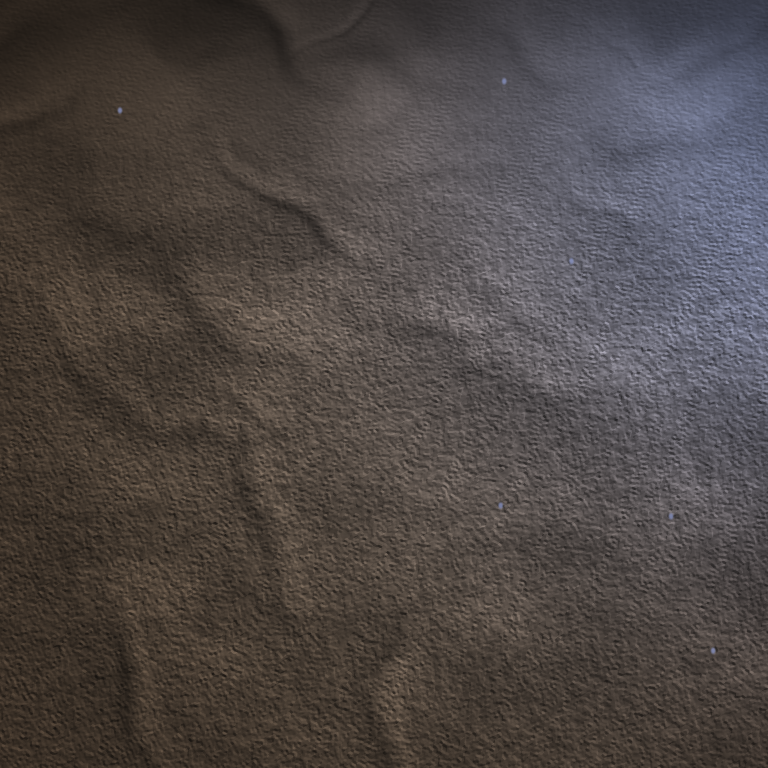
A WebGL 1 fragment shader for this texture:

```glsl
precision highp float;
// Rumpled brown cloth seen at a slant, lit by cool light from the right.
// Scattered curved creases and layered sines shade the folds; smooth cellular
// noise gives the embossed woven grain, which blurs toward the top.

uniform vec2 u_resolution;

const vec3 CLOTH_DARK = vec3(0.142, 0.110, 0.084);
const vec3 CLOTH_LIT = vec3(0.332, 0.285, 0.237);
const vec3 COOL_LIGHT = vec3(0.128, 0.197, 0.335);
const vec3 LINT_COLOR = vec3(0.52, 0.56, 0.74);
const vec2 LIT_CENTER = vec2(0.60, 0.50);
const vec2 LIT_FALLOFF = vec2(1.40, 1.40);
const vec2 COOL_CENTER = vec2(1.06, 0.80);
const float COOL_FALLOFF = 2.0;
const float TOP_SHADOW = 0.30;
const float CREASE_CELLS = 4.6;
const float CREASE_DEPTH = 0.60;
const float WRINKLE_CELLS = 8.5;
const float WRINKLE_DEPTH = 0.48;
const float SWELL_DEPTH = 0.075;
const float MOTTLE_DEPTH = 0.24;
const vec2 GRAIN_CELLS = vec2(235.0, 275.0);
const float GRAIN_DEPTH = 0.50;
const float THREAD_DEPTH = 0.06;
const float LINT_CELLS = 5.0;
const float LINT_RADIUS = 0.0035;

float hash(vec2 p) {
  return fract(sin(dot(p, vec2(127.1, 311.7))) * 43758.547);
}

vec2 hash2(vec2 p) {
  return vec2(hash(p), hash(p + 57.3));
}

// Cellular noise: random cell values blended by distance, centred on zero
float cellNoise(vec2 p) {
  vec2 cell = floor(p);
  float sum = 0.0;
  float total = 0.0;
  for (int j = -1; j <= 1; j++) {
    for (int i = -1; i <= 1; i++) {
      vec2 id = cell + vec2(float(i), float(j));
      vec2 d = p - id - hash2(id);
      float weight = exp(-7.0 * dot(d, d));
      sum += weight * (hash(id + 19.7) - 0.5);
      total += weight;
    }
  }
  return sum / total;
}

// Scattered creases, steep near the viewer and flatter far away
float creases(vec2 uv, float cells) {
  vec2 p = uv * cells;
  float shade = 0.0;
  for (int j = -1; j <= 1; j++) {
    for (int i = -1; i <= 1; i++) {
      vec2 id = floor(p) + vec2(float(i), float(j));
      vec2 center = id + 0.2 + 0.6 * hash2(id + 3.1);
      float far = smoothstep(0.35, 0.75, center.y / cells);
      float angle = mix(-1.05, -0.05, far) + 1.3 * (hash(id + 8.4) - 0.5);
      vec2 dir = vec2(cos(angle), sin(angle));
      vec2 d = p - center;
      float along = dot(d, dir);
      float across = dot(d, vec2(-dir.y, dir.x));
      across += 0.5 * (hash(id + 5.9) - 0.5) * along * along
              + 0.05 * sin(along * 7.0 + 6.28 * hash(id));
      // A tight shadow below each ridge and a softer light slope above it
      float width = mix(0.06, 0.17, hash(id + 2.6));
      float q = across / (width * (across < 0.0 ? 0.75 : 1.3));
      shade += pow(hash(id + 11.2), 1.4) * q * exp(-q * q - 3.2 * along * along);
    }
  }
  return shade;
}

// Broad, gentle folds running down to the right
float swells(vec2 p) {
  float bend = 0.8 * sin(p.y * 7.0 + 1.3) + 0.6 * sin(p.x * 9.0 - p.y * 4.0);
  return 0.6 * sin(p.x * 19.0 + p.y * 12.0 + bend)
       + 0.4 * sin(p.x * 11.0 + p.y * 25.0 - 1.6 * bend + 2.0);
}

// Embossed woven grain, with fine slanted threads showing at the left
float weave(vec2 uv) {
  vec2 p = GRAIN_CELLS * vec2(uv.x + 0.1 * uv.y, uv.y + 0.15 * uv.y * uv.y + 0.1 * uv.x);
  float grain = cellNoise(p) - cellNoise(p - vec2(0.5, 0.8))
              + 0.5 * cellNoise(p * vec2(0.45, 0.55) + 31.0);
  float threads = sin(dot(uv, vec2(900.0, 420.0)) + 5.0 * cellNoise(uv * 24.0));
  float focus = 1.0 - 0.75 * smoothstep(0.55, 0.95, uv.y);
  float threadArea = 1.0 - smoothstep(0.15, 0.60, uv.x);
  return focus * (GRAIN_DEPTH * grain + THREAD_DEPTH * threads * threadArea);
}

// Sparse specks of pale lint
float lint(vec2 uv) {
  vec2 id = floor(uv * LINT_CELLS);
  vec2 center = (id + 0.2 + 0.6 * hash2(id + 41.0)) / LINT_CELLS;
  float d = length((uv - center) * vec2(1.0, 0.75));
  return step(0.72, hash(id + 23.0)) * (1.0 - smoothstep(0.3, 1.3, d / LINT_RADIUS));
}

void main() {
  vec2 uv = gl_FragCoord.xy / u_resolution;
  // Large-scale light
  vec2 fromLit = (uv - LIT_CENTER) * LIT_FALLOFF;
  vec2 fromCool = (uv - COOL_CENTER) * COOL_FALLOFF;
  vec3 color = mix(CLOTH_DARK, CLOTH_LIT, exp(-dot(fromLit, fromLit)));
  color += COOL_LIGHT * exp(-dot(fromCool, fromCool));
  color *= 1.0 - TOP_SHADOW * smoothstep(0.84, 1.0, uv.y);
  // Folds, mottling and weave
  vec2 warped = uv + 0.03 * vec2(cellNoise(uv * 11.0), cellNoise(uv * 11.0 + 70.0));
  float relief = CREASE_DEPTH * creases(warped, CREASE_CELLS);
  relief += WRINKLE_DEPTH * creases(warped + 3.0, WRINKLE_CELLS) * smoothstep(-0.2, 0.8, uv.y);
  relief += SWELL_DEPTH * swells(warped) + MOTTLE_DEPTH * cellNoise(warped * vec2(9.0, 14.0));
  relief *= 1.0 - 0.3 * smoothstep(0.5, 1.0, uv.x);
  color *= (1.0 + relief) * (1.0 + weave(uv));
  gl_FragColor = vec4(clamp(mix(color, LINT_COLOR, 0.8 * lint(uv)), 0.0, 1.0), 1.0);
}
```
